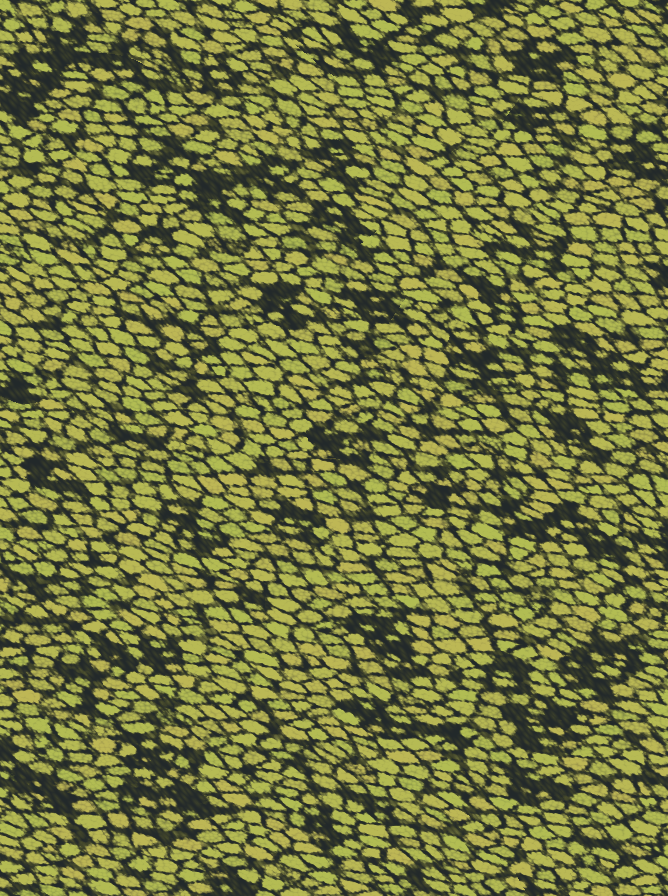
Reproduce this texture procedurally as a WebGL 1 fragment shader.

```glsl
precision highp float;
// Dense field of small yellow-green flakes, slightly tilted, over a dark ground.
// Sheared cellular noise shapes the flakes; stretched cellular noise frays their
// edges with diagonal fibres, and large cells open irregular dark hollows.

uniform vec2 u_resolution;

const vec3 SHADOW = vec3(0.135, 0.160, 0.165);
const vec3 MOSS   = vec3(0.255, 0.270, 0.165);
const vec3 OLIVE  = vec3(0.460, 0.470, 0.250);
const vec3 LEAF   = vec3(0.720, 0.730, 0.330);

vec2 hash2(vec2 cell) {
  vec2 h = vec2(dot(cell, vec2(127.1, 311.7)), dot(cell, vec2(269.5, 183.3)));
  return fract(sin(h) * 43758.55);
}

// Returns nearest distance, second nearest distance, and a random cell value.
vec3 cellular(vec2 p, float jitter) {
  vec2 base = floor(p);
  vec2 local = fract(p);
  vec3 result = vec3(8.0, 8.0, 0.0);
  for (int y = -1; y <= 1; y++) {
    for (int x = -1; x <= 1; x++) {
      vec2 offset = vec2(float(x), float(y));
      vec2 seed = hash2(base + offset);
      float d = length(offset + 0.5 + jitter * (seed - 0.5) - local);
      if (d < result.x) {
        result = vec3(d, result.x, fract(seed.x * 7.3 + seed.y * 5.7));
      } else {
        result.y = min(result.y, d);
      }
    }
  }
  return result;
}

// Layered sines bend the rows so that they never line up.
vec2 sway(vec2 p, float amount) {
  vec2 broad = sin(p.yx * vec2(17.0, 13.0) + p * 9.0);
  vec2 tight = sin(p.yx * vec2(41.0, 37.0) - p * 23.0 + 2.0);
  return p + amount * (broad + 0.5 * tight);
}

// Leans columns down to the right and tilts rows gently the same way.
vec2 lean(vec2 p, float shear, float tilt) {
  return vec2(p.x + shear * p.y, p.y + tilt * p.x);
}

// Signed fibre texture running along a diagonal.
float fibres(vec2 p, vec2 direction, vec2 frequency) {
  vec2 across = vec2(-direction.y, direction.x);
  vec2 q = vec2(dot(p, direction), dot(p, across)) * frequency;
  return 0.45 - cellular(q, 0.9).x;
}

// Strength of the dark hollows, zero to one.
float hollows(vec2 p, vec2 frequency) {
  vec3 cell = cellular(lean(p, 0.6, 0.1) * frequency, 1.0);
  float depth = 1.0 - smoothstep(0.08, 0.55, cell.x);
  return depth * smoothstep(0.2, 0.75, cell.z);
}

// Flake height: positive inside, limited by its radius and its neighbours.
float flake(vec3 cell, float radius) {
  return min(radius - cell.x, 0.75 * (cell.y - cell.x));
}

vec3 ramp(float tone) {
  vec3 color = mix(SHADOW, MOSS, smoothstep(0.0, 0.34, tone));
  color = mix(color, OLIVE, smoothstep(0.28, 0.62, tone));
  return mix(color, LEAF, smoothstep(0.55, 1.0, tone));
}

void main() {
  vec2 p = gl_FragCoord.xy / u_resolution.y;
  float fibre = fibres(p, vec2(0.66, -0.75), vec2(65.0, 210.0));
  float grain = fibres(p, vec2(0.97, -0.24), vec2(190.0, 290.0));
  float hollow = hollows(sway(p, 0.012), vec2(12.0, 15.0));

  // Main flakes, with smaller dim ones showing in the gaps.
  vec2 field = lean(sway(p, 0.004), 0.6, 0.08);
  vec3 cell = cellular(field * vec2(36.0, 70.0), 0.85);
  vec3 under = cellular(field * vec2(47.0, 88.0) + 19.0, 0.9);
  float fray = 0.22 * fibre + 0.12 * grain;
  float radius = 0.62 + 0.18 * cell.z - 0.42 * hollow;
  float top = smoothstep(0.01, 0.27, flake(cell, radius) + fray);
  float low = smoothstep(0.05, 0.35, flake(under, 0.58 - 0.4 * hollow) + fray);

  // Brightness varies by flake and by the fine grain on its surface.
  float light = 0.84 + 0.17 * cell.z + 0.30 * grain;
  float ground = 0.10 + 0.30 * fibre + 0.34 * low * under.z;
  float tone = mix(ground, light, top);

  // Some flakes lean towards ochre and others towards green.
  float hue = fract(cell.z * 13.7) - 0.5;
  vec3 tint = vec3(0.05, -0.025, 0.01) * hue * top;
  gl_FragColor = vec4(ramp(clamp(tone, 0.0, 1.0)) + tint, 1.0);
}
```
